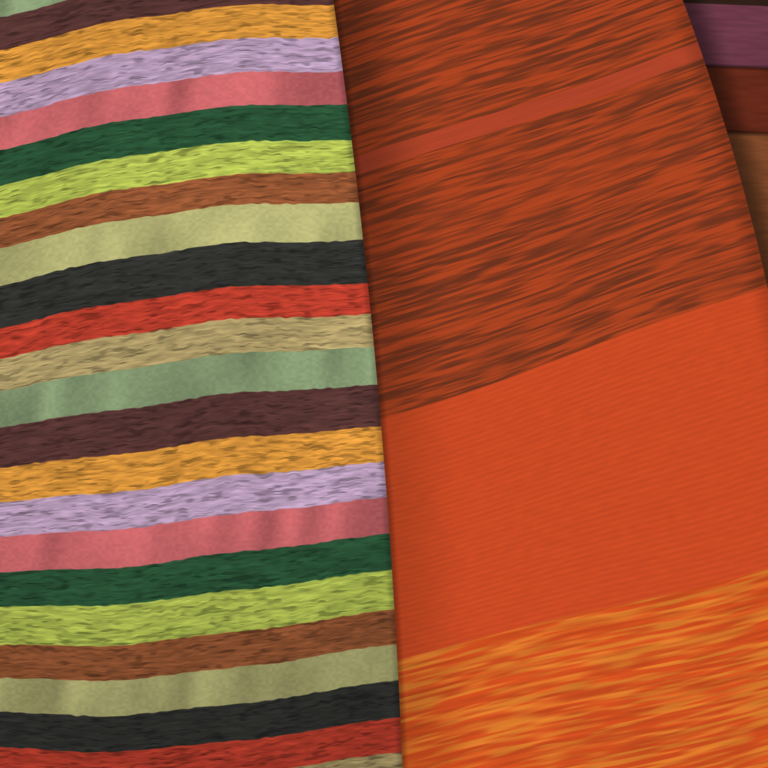
A Shadertoy shader for this texture:

```glsl
const int COLORS = 12;
const int BANDS = 24;
const vec3 PALETTE[12] = vec3[12](
    vec3(.31, .19, .18), vec3(.76, .52, .21), vec3(.64, .54, .64), vec3(.69, .35, .36),
    vec3(.15, .29, .19), vec3(.62, .67, .29), vec3(.52, .30, .18), vec3(.63, .62, .41),
    vec3(.18, .18, .17), vec3(.66, .22, .16), vec3(.62, .55, .37), vec3(.47, .54, .40));
// Top of each band along the left border, measured downward
const float BAND_TOP[24] = float[24](
    .023, .065, .108, .152, .195, .241, .283, .322, .371, .426, .466, .508,
    .556, .609, .654, .699, .745, .790, .840, .883, .928, .974, 1.017, 1.060);

const vec3 RUST = vec3(.73, .28, .13);
const vec3 RUST_DARK = vec3(.43, .20, .12);
const vec3 ORANGE_RED = vec3(.79, .29, .14);
const vec3 FLAME = vec3(.80, .30, .12);
const vec3 GOLD = vec3(.87, .51, .18);
const vec3 RIBBON = vec3(.70, .27, .17);
const float RIBBON_AT = .207;
const float RIBBON_HALF = .012;
const float PLAIN_TOP = .543;
const float GOLD_TOP = .861;

float hash(vec2 p) {
    vec3 q = fract(p.xyx * .1031);
    q += dot(q, q.yzx + 33.33);
    return fract((q.x + q.y) * q.z);
}

float noise(vec2 p) {
    vec2 i = floor(p), f = fract(p);
    f = f * f * (3. - 2. * f);
    return mix(mix(hash(i), hash(i + vec2(1, 0)), f.x),
               mix(hash(i + vec2(0, 1)), hash(i + vec2(1, 1)), f.x), f.y);
}

// Long threads at two scales, 0 to 1
float threads(vec2 p, float along, float across) {
    return .55 * noise(p * vec2(along, across))
         + .45 * noise(p * vec2(along * 2.1, across * 1.6) + 17.);
}

float stripedEdge(float v) { return .434 + .14 * v - .05 * v * v; }
float orangeEdge(float v) { return .889 + .37 * v - .20 * v * v; }

vec3 stripedCloth(float x, float v, float aa) {
    float s = x / stripedEdge(v);

    // Bands climb to the right and bulge over the folds
    float rise = mix(.060, .036, v * v);
    float low = smoothstep(.3, .95, v);
    float bulge = mix(-.018, .016 * (1.4 - s), low) * sin(3.1416 * s);
    float ripple = .0015 * sin(s * 15. + v * 4.);
    float t = v + rise * s - bulge - ripple + .002 * (noise(vec2(x * 110., v * 60.)) - .5);

    vec3 col = PALETTE[COLORS - 1];
    float satin = 1.;
    for (int i = 0; i < BANDS; i++) {
        float cover = smoothstep(-aa, aa, t - BAND_TOP[i]);
        col = mix(col, PALETTE[i % COLORS], cover);
        satin = mix(satin, i % 4 == 3 ? 1. : 0., cover);
    }

    // Chenille flecks, or satin sheen with soft upright folds
    float yarn = threads(vec2(x, t), 45., 340.);
    float fleck = smoothstep(.50, .85, threads(vec2(x, t) + 5., 50., 290.));
    vec3 chenille = col * (.84 + .38 * yarn) * (1. - .24 * fleck);
    float sheen = noise(vec2(x * 36. + v * 5., v * 9.));
    float grain = noise(vec2(x, t) * vec2(230., 330.));
    vec3 glossy = col * (.82 + .28 * sheen + .09 * grain);
    col = mix(chenille, glossy, satin);

    // Broad folds and the turned edge
    col *= .97 + .10 * noise(vec2(x * 9. + v * 2., v * 4. + 3.));
    col *= mix(1.06, .88, smoothstep(.6, .95, v));
    return col * mix(.80, 1., smoothstep(0., .010, stripedEdge(v) - x));
}

vec3 orangeCloth(float x, float v, float aa) {
    float slope = mix(.34, .23, smoothstep(.4, .85, v));
    float u = v + slope * (x - .5) + .003 * sin(x * 14. + v * 5.);
    vec2 weave = vec2(x, u);

    // Rust section with fine dark threads
    float dark = smoothstep(.22, .82, threads(weave, 17., 270.));
    float patches = noise(weave * vec2(5., 16.));
    float shade = clamp(.14 + dark * (.62 + .30 * patches), 0., 1.);
    vec3 col = mix(RUST, RUST_DARK, shade);
    float ribbon = 1. - smoothstep(RIBBON_HALF - aa, RIBBON_HALF + aa, abs(u - RIBBON_AT));
    col = mix(col, RIBBON, ribbon * .85);

    // Plain ribbed section
    float rib = sin(u * 900.) * .022 + .05 * (noise(weave * vec2(80., 330.)) - .5);
    col = mix(col, ORANGE_RED * (1. + rib), smoothstep(-aa, aa, u - PLAIN_TOP));

    // Golden streaks
    float gold = smoothstep(.28, .80, threads(weave + 9., 15., 210.));
    float ember = noise(weave * vec2(24., 260.) + 40.);
    vec3 blaze = mix(FLAME, GOLD, gold * .85) * (.91 + .16 * ember);
    col = mix(col, blaze, smoothstep(-aa, aa, u - GOLD_TOP));

    // Shadow beside the striped cloth and rounding at the far edge
    float gap = x - stripedEdge(v);
    float depth = mix(.66, .86, smoothstep(.1, .6, v));
    col *= mix(depth, 1., smoothstep(0., .11, gap)) * mix(.72, 1., smoothstep(0., .010, gap));
    return col * mix(.85, 1., smoothstep(0., .030, orangeEdge(v) - x));
}

vec3 backCloth(float x, float v, float aa) {
    float t = v - .04 * (x - .95);
    vec3 col = mix(vec3(.18, .12, .09), vec3(.42, .22, .28), smoothstep(-aa, aa, t - .006));
    col = mix(col, vec3(.39, .16, .10), smoothstep(-aa, aa, t - .087));
    col = mix(col, vec3(.49, .28, .16), smoothstep(-aa, aa, t - .172));
    float seam = min(abs(t - .087), abs(t - .172));
    col *= mix(.6, 1., smoothstep(0., .005, seam));
    col *= .90 + .20 * threads(vec2(x, t), 30., 240.);
    return col * mix(.55, 1., smoothstep(0., .040, x - orangeEdge(v)));
}

void mainImage(out vec4 fragColor, in vec2 fragCoord) {
    vec2 uv = fragCoord / iResolution.xy;
    float x = uv.x, v = 1. - uv.y;
    float aa = 1. / iResolution.y;

    vec3 col = backCloth(x, v, aa);
    col = mix(col, orangeCloth(x, v, aa), smoothstep(-aa, aa, orangeEdge(v) - x));
    col = mix(col, stripedCloth(x, v, aa), smoothstep(-aa, aa, stripedEdge(v) - x));
    fragColor = vec4(clamp(col, 0., 1.), 1.);
}
```
